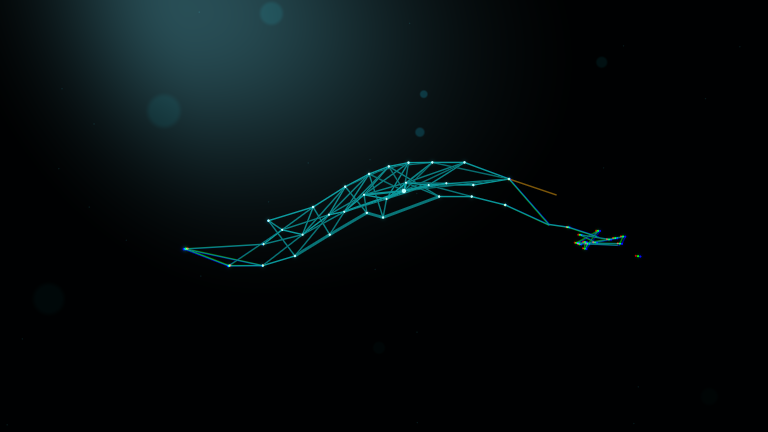
This background is drawn by a WebGL 1 fragment shader. Its source:

```glsl
precision highp float;
// Teal wireframe network arching through dark water, under a soft glow with drifting motes.

uniform vec2 u_resolution;

#define LINE_COLOR vec3(0.03, 0.57, 0.58)
#define NODE_COLOR vec3(0.72, 1.0, 1.0)
#define GLOW_COLOR vec3(0.165, 0.315, 0.345)
#define AMBER vec3(0.48, 0.33, 0.03)
#define GLOW_CENTER vec2(0.43, 0.98)
#define HUB vec2(0.935, 0.558)
#define LINE_WIDTH 0.0017
#define NODE_RADIUS 0.0029
#define FRINGE 0.009
#define ASPECT 1.7778

vec2 pos, fringe;
float px;
vec3 ink = vec3(0.0);

vec2 hash2(vec2 s) {
  return fract(sin(vec2(dot(s, vec2(12.99, 78.23)), dot(s, vec2(39.35, 11.14)))) * 4375.85);
}

float bump(float x, float center, float width) {
  float d = (x - center) / width;
  return exp(-d * d);
}

// Drawing: the three colour channels are sampled slightly apart
float segment(vec2 p, vec2 a, vec2 b) {
  vec2 ab = b - a;
  return length(p - a - ab * clamp(dot(p - a, ab) / max(dot(ab, ab), 1e-6), 0.0, 1.0));
}

vec3 coverage(vec3 d, float w) {
  return clamp((w - d) / px + 0.5, 0.0, 1.0) * min(1.0, 2.0 * w / px);
}

void stroke(vec2 a, vec2 b, float w, float strength) {
  vec3 d = vec3(segment(pos + fringe, a, b), segment(pos, a, b), segment(pos - fringe, a, b));
  ink = max(ink, LINE_COLOR * strength * coverage(d, w));
}

void node(vec2 c, float r) {
  vec3 d = vec3(length(pos + fringe - c), length(pos - c), length(pos - fringe - c));
  ink = max(ink, NODE_COLOR * coverage(d, r));
  ink += LINE_COLOR * 0.2 * exp(-d * d / (r * r * 5.0));
}

// Network shape: an upper and a lower contour with a lane between them
float upperEdge(float x) {
  return 0.424 + 0.2 * smoothstep(0.5, 0.96, x) - 0.155 * smoothstep(1.12, 1.3, x)
       + 0.032 * bump(x, 0.63, 0.04);
}

float lowerEdge(float x) {
  return 0.385 + 0.16 * smoothstep(0.6, 0.95, x) - 0.07 * smoothstep(1.1, 1.3, x)
       + 0.039 * (1.0 - smoothstep(0.43, 0.5, x)) - 0.035 * bump(x, 0.89, 0.03);
}

float spread(float k) {
  float d = k - 0.5;
  return 0.85 + d * (0.44 + 1.6 * d * d);
}

vec2 topNode(float i) {
  float k = i / 10.0;
  float x = spread(k) + min(0.05, 0.7 * k * (1.0 - k));
  return vec2(x, upperEdge(x));
}

vec2 lowNode(float i) {
  float k = i / 10.0;
  float x = spread(k) - 0.07 * sin(6.283 * k) - 0.05 * bump(k, 0.6, 0.05);
  return vec2(x, lowerEdge(x));
}

vec2 midNode(float i) {
  vec2 j = hash2(vec2(i, 3.0)) - 0.5;
  float x = 0.61 + 0.048 * i + 0.018 * j.x;
  return vec2(x, mix(lowerEdge(x), upperEdge(x), mix(0.6, 0.25, i / 10.0) + 0.3 * j.y));
}

vec2 tailNode(float i) {
  return vec2(1.389, 0.441) + (hash2(vec2(i, 8.0)) - 0.5) * vec2(0.11, 0.05);
}

void drawNetwork() {
  for (int n = 0; n < 10; n++) {
    float i = float(n);
    vec2 top = topNode(i), low = lowNode(i), mid = midNode(i);
    float thick = step(2.5, i) * step(i, 6.5);
    if (n > 0) stroke(top, topNode(i + 1.0), LINE_WIDTH, 1.0);
    stroke(low, lowNode(i + 1.0), LINE_WIDTH * (1.0 + thick), 1.0 - 0.25 * thick);
    stroke(mid, midNode(i + 1.0), LINE_WIDTH, 1.0);
    if (n < 9) {
      stroke(top, mid, LINE_WIDTH, 0.85);
      stroke(low, mid, LINE_WIDTH, 0.75);
      stroke(mid, midNode(i + 2.0), LINE_WIDTH, 0.8);
      if (n > 0) stroke(mid, topNode(i + 1.0), LINE_WIDTH, 0.8);
    }
    if (n > 0 && n < 6) stroke(top, lowNode(i + 2.0), LINE_WIDTH, 0.8);
    if (n > 2 && n < 8) stroke(top, topNode(i + 2.0), LINE_WIDTH, 0.7);
    if (n > 3) {
      stroke(mid, HUB, LINE_WIDTH * 1.5, 0.95);
      stroke(top, HUB, LINE_WIDTH, 0.7);
    }
    node(top, NODE_RADIUS);
    node(low, NODE_RADIUS);
    node(mid, NODE_RADIUS * 0.9);
  }
  node(HUB, NODE_RADIUS * 1.8);
  stroke(lowNode(0.0), lowNode(2.0), LINE_WIDTH, 0.9);

  // Loose amber strand, then the scattered tail
  vec2 crest = topNode(9.0), joint = vec2(1.315, 0.474), elbow = midNode(10.0);
  float strand = segment(pos, crest, vec2(1.287, 0.549));
  ink = max(ink, AMBER * coverage(vec3(strand), LINE_WIDTH));
  stroke(elbow, crest, LINE_WIDTH, 1.0);
  node(elbow, NODE_RADIUS);
  stroke(topNode(10.0), joint, LINE_WIDTH, 1.0);
  stroke(joint, tailNode(0.0), LINE_WIDTH, 1.0);
  node(joint, NODE_RADIUS * 0.8);
  for (int n = 0; n < 12; n++) {
    float i = float(n);
    vec2 c = tailNode(i);
    stroke(c, tailNode(i + 1.0), LINE_WIDTH, 0.85);
    node(c, NODE_RADIUS * 0.8);
  }
  node(vec2(1.477, 0.407), NODE_RADIUS * 0.8);
}

float disc(vec2 c, float r) {
  return 1.0 - smoothstep(r * 0.75, r * 1.12 + px, length(pos - c));
}

void main() {
  px = 1.0 / u_resolution.y;
  pos = gl_FragCoord.xy * px;
  pos.x -= 0.5 * (u_resolution.x * px - ASPECT);
  vec2 fromCenter = pos - vec2(0.5 * ASPECT, 0.5);
  fringe = fromCenter * FRINGE * smoothstep(0.2, 0.5, length(fromCenter));

  // Light from above, leaning right as it sinks
  vec2 g = pos - GLOW_CENTER;
  g.x += 0.25 * g.y;
  g /= vec2(g.x < 0.0 ? 0.215 : 0.36, 0.27);
  vec3 color = vec3(0.0, 0.004, 0.006) + GLOW_COLOR * max(exp(-0.5 * dot(g, g)) - 0.045, 0.0);

  // Out-of-focus motes, and two small bubbles
  for (int n = 0; n < 6; n++) {
    float i = float(n);
    vec2 c = fract(vec2(0.2135, 0.743) + i * vec2(0.57, 0.113));
    float r = 0.012 + 0.027 * pow(abs(cos(1.3 * i)), 4.0);
    color += vec3(0.002, 0.06, 0.065) * (0.15 + c.y) * disc(c * vec2(ASPECT, 1.0), r);
  }
  for (int n = 0; n < 2; n++) {
    float i = float(n);
    color += vec3(0.01, 0.14, 0.17) * disc(vec2(0.981 - 0.009 * i, 0.782 - 0.088 * i), 0.008 + 0.002 * i);
  }

  // Fine dust, one speck in a few cells
  vec2 cell = floor(pos * 12.0), h = hash2(cell);
  float speck = coverage(vec3(length(pos * 12.0 - cell - 0.2 - 0.6 * h) / 12.0), 0.0015).x;
  color += vec3(0.02, 0.09, 0.1) * speck * step(0.86, hash2(cell + 5.0).x);

  if (abs(pos.x - 0.95) < 0.56 && abs(pos.y - 0.5) < 0.15) drawNetwork();
  gl_FragColor = vec4(color * (1.0 - 0.5 * clamp(ink.g, 0.0, 1.0)) + ink, 1.0);
}
```
